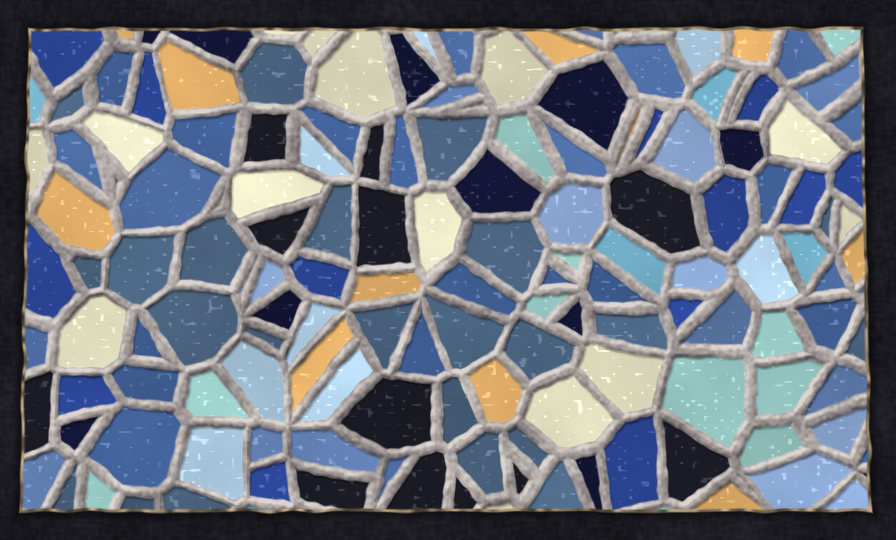
Give the GLSL for this texture, as a Shadertoy shader.

```glsl
// Broken-tile mosaic in blues, set in rough raised grout on a board over dark cloth.

const float CELL = 0.115;           // mean spacing of the tiles, in canvas heights
const float SIZE_SPREAD = 0.5;      // how strongly large tiles push out small ones
const float SPLIT_SHARE = 0.38;     // share of tiles cracked in two
const float WARP = 0.35;            // gentle bending of the layout
const vec2 INSET = vec2(0.006, 0.0145); // narrowest and widest half joint
const float CHIP = 0.004;           // roughness of the tile outlines
const float SOFT = 0.0022;          // softness of the outlines
const vec2 LIGHT_STEP = vec2(-0.0025, 0.0050);

const vec3 CLOTH = vec3(0.105, 0.10, 0.125);
const vec3 GROUT_DARK = vec3(0.40, 0.37, 0.37);
const vec3 GROUT_LIGHT = vec3(0.82, 0.79, 0.77);
const vec3 WOOD = vec3(0.66, 0.57, 0.44);

const int GLAZES = 14;
const vec3 GLAZE[GLAZES] = vec3[](
    vec3(0.27, 0.36, 0.46), vec3(0.29, 0.39, 0.50), vec3(0.25, 0.37, 0.58),
    vec3(0.30, 0.42, 0.63), vec3(0.17, 0.27, 0.58), vec3(0.36, 0.47, 0.66),
    vec3(0.45, 0.69, 0.79), vec3(0.58, 0.77, 0.75), vec3(0.67, 0.79, 0.88),
    vec3(0.54, 0.65, 0.82), vec3(0.87, 0.67, 0.40), vec3(0.87, 0.86, 0.74),
    vec3(0.07, 0.08, 0.20), vec3(0.10, 0.10, 0.14));

vec2 hash2(vec2 p) {
    vec3 q = fract(p.xyx * vec3(0.1031, 0.1030, 0.0973));
    q += dot(q, q.yzx + 33.33);
    return fract((q.xx + q.yz) * q.zy);
}

float noise(vec2 p) {
    vec2 i = floor(p), f = fract(p);
    f = f * f * (3.0 - 2.0 * f);
    vec2 e = vec2(0.0, 1.0);
    return mix(mix(hash2(i).x, hash2(i + e.yx).x, f.x),
               mix(hash2(i + e.xy).x, hash2(i + e.yy).x, f.x), f.y);
}

float fbm(vec2 p) {
    float sum = 0.0, amp = 0.5;
    for (int i = 0; i < 4; i++) {
        sum += amp * noise(p);
        p = mat2(1.6, 1.2, -1.2, 1.6) * p + 7.3;
        amp *= 0.5;
    }
    return sum;
}

vec2 seedOf(vec2 c) { return c + 0.08 + 0.84 * hash2(c); }
float weightOf(vec2 c) { return SIZE_SPREAD * hash2(c + 71.0).x; }

// Signed distance inside the nearest tile, from a weighted Voronoi diagram.
float tileDistance(vec2 p, out vec2 id) {
    vec2 q = p / CELL + WARP * vec2(noise(p * 5.0), noise(p * 5.0 + 17.0));
    vec2 base = floor(q), seed = base;
    float best = 1e3, edge = 1e3;
    for (int k = 0; k < 25; k++) {
        vec2 c = base + vec2(k % 5 - 2, k / 5 - 2), s = seedOf(c);
        float d = dot(q - s, q - s) - weightOf(c);
        if (d < best) { best = d; seed = s; id = c; }
    }
    for (int k = 0; k < 25; k++) {
        vec2 c = base + vec2(k % 5 - 2, k / 5 - 2), s = seedOf(c);
        float d = dot(q - s, q - s) - weightOf(c);
        if (c != id) edge = min(edge, (d - best) / (2.0 * length(s - seed)));
    }
    // Crack some tiles along a random line
    if (hash2(id + 31.0).x < SPLIT_SHARE) {
        float cut = dot(q - seed, normalize(hash2(id + 47.0) - 0.5));
        edge = min(edge, abs(cut));
        id += 50.0 * step(0.0, cut);
    }
    float inset = mix(INSET.x, INSET.y, hash2(id + 13.0).x);
    return edge * CELL - inset + CHIP * (noise(p * 65.0) - 0.5);
}

// Grout stands above the tiles and is lumpy.
float relief(vec2 p, float d) {
    float ridge = smoothstep(0.003, -0.009, d);
    return ridge * (0.45 + 0.9 * fbm(p * 32.0));
}

void mainImage(out vec4 fragColor, in vec2 fragCoord) {
    vec2 p = fragCoord / iResolution.y;
    float width = iResolution.x / iResolution.y;
    float soft = max(SOFT, 0.7 / iResolution.y);

    // Tiles and slope towards the light
    vec2 id, unusedId;
    float d = tileDistance(p, id);
    vec2 lit = p + LIGHT_STEP;
    float slope = relief(p, d) - relief(lit, tileDistance(lit, unusedId));

    // Grout
    float tone = 0.57 + 0.85 * slope + 0.8 * (fbm(p * 14.0) - 0.47)
               + 0.35 * (noise(p * 150.0) - 0.5);
    vec3 grout = mix(GROUT_DARK, GROUT_LIGHT, clamp(tone, -0.4, 1.1));

    // Glaze with a soft sheen, worn specks and the shadow of the grout
    vec2 pick = hash2(id + 5.0);
    vec3 glaze = GLAZE[int(pick.x * float(GLAZES))] * (0.92 + 0.16 * pick.y);
    glaze *= 0.95 + 0.14 * fbm(p * 9.0 + id);
    glaze += 0.14 * smoothstep(0.80, 0.95, noise(p * vec2(95.0, 140.0)));
    glaze *= 1.0 + clamp(0.75 * slope, -0.5, 0.1);
    vec3 color = mix(grout, glaze, smoothstep(-soft, soft, d));

    // Board with slightly flared sides and a worn wooden rim
    vec2 low = vec2(mix(0.037, 0.052, p.y), 0.052);
    vec2 high = vec2(width - mix(0.044, 0.062, p.y), 0.949);
    vec2 inside = min(p - low, high - p);
    float board = min(inside.x, inside.y) + 0.006 * (noise(p * 24.0) - 0.5);
    vec3 rim = WOOD * (0.35 + 0.9 * noise(p * 70.0));
    color = mix(rim, color, smoothstep(0.003, 0.008, board));

    // Dark woven cloth, with a shadow beside the board
    float weave = noise(p * vec2(70.0, 190.0)) + noise(p * vec2(190.0, 70.0)) - 1.0;
    vec3 cloth = CLOTH * (0.8 + 0.5 * fbm(p * 8.0) + 0.3 * weave);
    cloth *= mix(0.6, 1.0, smoothstep(0.0, 0.02, -board));
    color = mix(cloth, color, smoothstep(-soft, soft, board));

    fragColor = vec4(color, 1.0);
}
```
